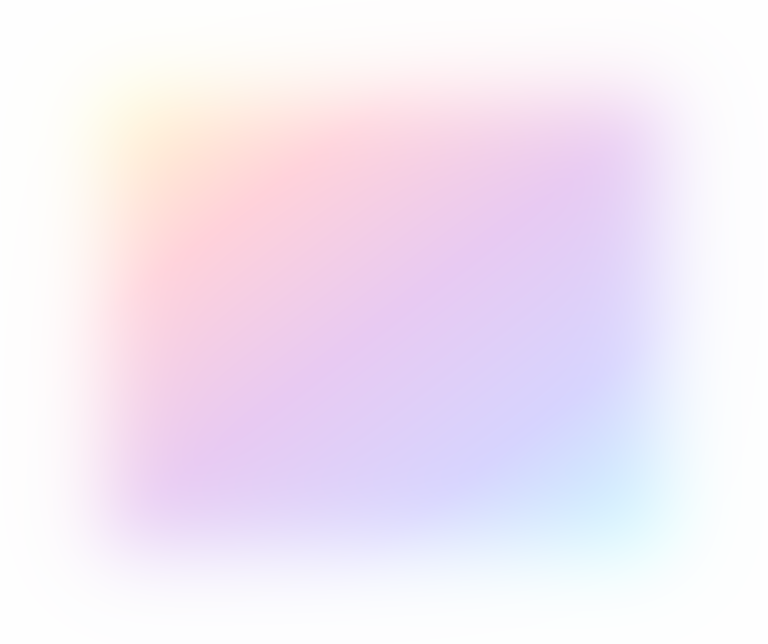
Reproduce this background procedurally as a Shadertoy shader.

```glsl
// Share of a Gaussian blur that lies on the inner side of a straight edge
vec2 blurredEdge(vec2 inside, float sigma) {
    vec2 z = clamp(inside / sigma, -4.0, 4.0);
    return 0.5 + 0.5 * tanh(0.798 * z + 0.0356 * z * z * z);
}

// Soft-edged rectangle centred on the origin
float blurredBox(vec2 p, vec2 halfSize, float sigma) {
    vec2 cover = blurredEdge(halfSize + p, sigma) * blurredEdge(halfSize - p, sigma);
    return cover.x * cover.y;
}

// Pastel ramp: cream, pink, lilac, periwinkle, pale cyan
vec3 pastelRamp(float t) {
    vec3 stops[5] = vec3[5](
        vec3(1.000, 0.980, 0.800),
        vec3(1.000, 0.822, 0.855),
        vec3(0.910, 0.792, 0.949),
        vec3(0.841, 0.830, 0.996),
        vec3(0.785, 0.980, 1.000));
    vec3 color = stops[0];
    for (int i = 1; i < 5; i++) {
        color = mix(color, stops[i], clamp(t * 4.0 - float(i - 1), 0.0, 1.0));
    }
    return color;
}

void mainImage(out vec4 fragColor, in vec2 fragCoord) {
    // Centred coordinates in units of the canvas height
    vec2 p = (fragCoord - 0.5 * iResolution.xy) / iResolution.y;

    // Diagonal gradient from upper left to lower right
    float along = 0.5 + dot(p, vec2(0.557, -0.732));
    vec3 glow = pastelRamp(along);

    // Blend the blurred panel over near-white
    float cover = blurredBox(p, vec2(0.434, 0.353), 0.062);
    fragColor = vec4(mix(vec3(0.995), glow, cover), 1.0);
}
```
